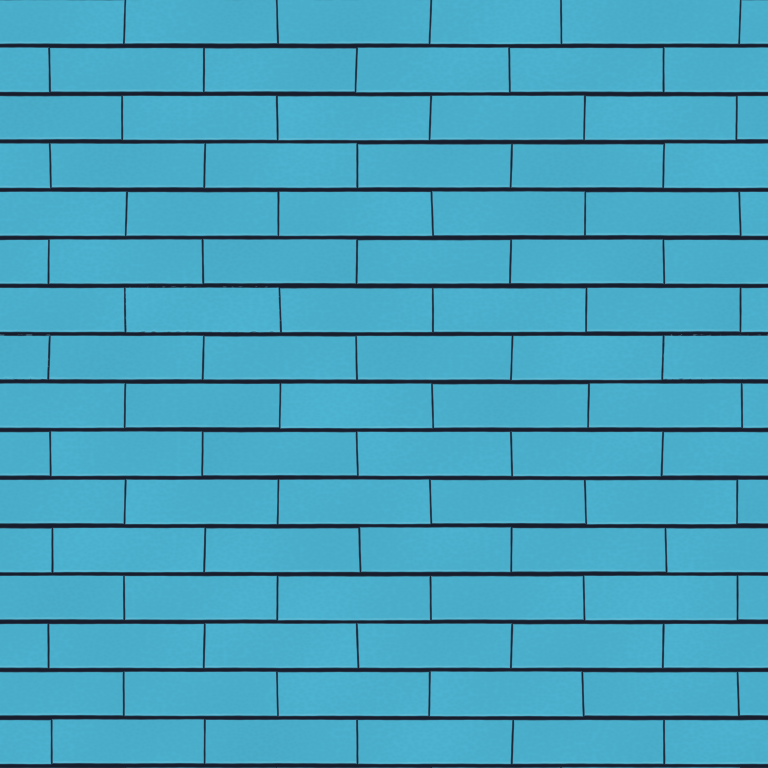
This texture is drawn by a WebGL 1 fragment shader. Its source:

```glsl
precision highp float;
// Blue glazed brick wall in running bond with thin, dark, slightly worn joints.

uniform vec2 u_resolution;

const float TAU = 6.28318;

// Layout, in bricks
const vec2 COUNT = vec2(5.0, 16.0);     // bricks across, courses down
const float COURSE_SHIFT = 0.045;       // height of the lowest joint, in courses
const float EVEN_PHASE = 0.328;         // first upright joint, even courses
const float ODD_PHASE = 0.814;          // first upright joint, odd courses
const float COURSE_JITTER = 0.022;
const float JOINT_JITTER = 0.010;
const vec2 MISFIT_JOINT = vec2(3.0, 15.0); // one joint laid off the bond
const float MISFIT_SHIFT = -0.165;

// Joints, in canvas units
const float BED_WIDTH = 0.0056;
const float UPRIGHT_WIDTH = 0.0025;
const float EDGE_SOFT = 0.0009;
const float EDGE_JITTER = 0.0013;       // uneven seating of each brick
const float ROUGHNESS = 0.00025;
const float CHIP_DEPTH = 0.0011;
const float CHIPPED_SHARE = 0.07;
const float LIP_WIDTH = 0.0011;

// Surface
const vec2 GRAIN_CELLS = vec2(150.0, 220.0);
const float GRAIN = 0.030;
const float CLOUDING = 0.007;
const float BRICK_VARIATION = 0.016;

const vec3 GLAZE = vec3(0.292, 0.686, 0.798);
const vec3 LIP = vec3(0.45, 0.76, 0.85);
const vec3 MORTAR_EDGE = vec3(0.16, 0.25, 0.32);
const vec3 MORTAR_CORE = vec3(0.09, 0.115, 0.165);
const vec3 CHIP_DUST = vec3(0.36, 0.58, 0.66);

float hash(vec2 p) {
  p = fract(p * vec2(0.1031, 0.1137) + 0.137);
  p += dot(p, p.yx + 33.33);
  return fract((p.x + p.y) * p.x * 17.31);
}

float signedHash(vec2 p) { return hash(p) * 2.0 - 1.0; }

// Distance to the nearest scattered point, tiling over the canvas
float cellular(vec2 uv, vec2 cells) {
  vec2 p = uv * cells;
  vec2 base = floor(p);
  float nearest = 2.0;
  for (int y = -1; y <= 1; y++) {
    for (int x = -1; x <= 1; x++) {
      vec2 cell = base + vec2(float(x), float(y));
      vec2 id = mod(cell, cells);
      vec2 point = cell + vec2(hash(id), hash(id + 71.0));
      nearest = min(nearest, length(p - point));
    }
  }
  return nearest;
}

// Layered sines along one edge, tiling across the canvas
float waver(float x, float seed) {
  return 0.5 * sin(TAU * (7.0 * x + seed)) + 0.3 * sin(TAU * (23.0 * x + seed * 3.0))
       + 0.2 * sin(TAU * (61.0 * x + seed * 5.0));
}

// Position of an upright joint, in bricks from the course phase
float jointAt(float index, float course) {
  vec2 id = vec2(mod(index, COUNT.x), course);
  vec2 miss = abs(id - MISFIT_JOINT);
  float misfit = 1.0 - step(0.5, max(miss.x, miss.y));
  return index + JOINT_JITTER * signedHash(id + 19.0) + MISFIT_SHIFT * misfit;
}

void main() {
  vec2 uv = gl_FragCoord.xy / u_resolution;
  float pixel = 1.0 / min(u_resolution.x, u_resolution.y);

  // Find the course, then the brick within it
  float v = uv.y * COUNT.y - COURSE_SHIFT;
  float course = mod(floor(v), COUNT.y);
  v = fract(v);
  float phase = mix(EVEN_PHASE, ODD_PHASE, mod(course, 2.0))
              + COURSE_JITTER * (hash(vec2(course, 47.0)) - 0.5);
  float u = uv.x * COUNT.x - phase;
  u += 0.012 * (v - 0.5) * signedHash(vec2(course, floor(u + 0.5)) + 5.0);
  float index = floor(u);
  index += step(jointAt(index + 1.0, course), u) - step(u, jointAt(index, course));
  vec2 brick = vec2(mod(index, COUNT.x), course);

  // Distances from the four brick edges, positive inside
  float seed = hash(brick + 3.0);
  float chipped = step(1.0 - CHIPPED_SHARE, hash(brick + 29.0));
  float grain = cellular(uv, GRAIN_CELLS);
  float chipping = chipped * smoothstep(0.45, 0.8, grain) * (0.5 + 0.5 * waver(uv.x, seed));
  float bottom = v / COUNT.y - 0.5 * BED_WIDTH + EDGE_JITTER * (seed - 0.5)
               + ROUGHNESS * waver(uv.x, seed) - CHIP_DEPTH * chipping;
  float top = (1.0 - v) / COUNT.y - 0.5 * BED_WIDTH
            + EDGE_JITTER * (hash(brick + 11.0) - 0.5) + ROUGHNESS * waver(uv.x, seed + 0.4);
  float side = min(u - jointAt(index, course), jointAt(index + 1.0, course) - u) / COUNT.x
             - 0.5 * UPRIGHT_WIDTH + ROUGHNESS * waver(uv.y, seed);
  float inside = min(min(bottom, top), side);

  // Glazed face with faint clouds, grain and a pale lower lip
  float clouds = sin(TAU * (2.0 * uv.x + 3.0 * uv.y)) + sin(TAU * (5.0 * uv.x - 4.0 * uv.y + seed));
  float tone = 1.0 + BRICK_VARIATION * (seed - 0.5) + CLOUDING * clouds + GRAIN * (grain - 0.5);
  float lip = exp(-pow((bottom - 1.5 * LIP_WIDTH) / LIP_WIDTH, 2.0));
  vec3 face = mix(GLAZE * tone, LIP, lip * (0.4 + 0.2 * waver(uv.x, seed + 0.7)));

  // Recessed mortar, dusted where a brick is chipped
  vec3 mortar = mix(MORTAR_EDGE, MORTAR_CORE, smoothstep(0.0, 0.0019, -inside));
  mortar = mix(mortar, CHIP_DUST, 0.6 * chipping * smoothstep(-0.002, 0.0, bottom));

  float soft = max(EDGE_SOFT, 0.7 * pixel);
  gl_FragColor = vec4(mix(mortar, face, smoothstep(-soft, soft, inside)), 1.0);
}
```
